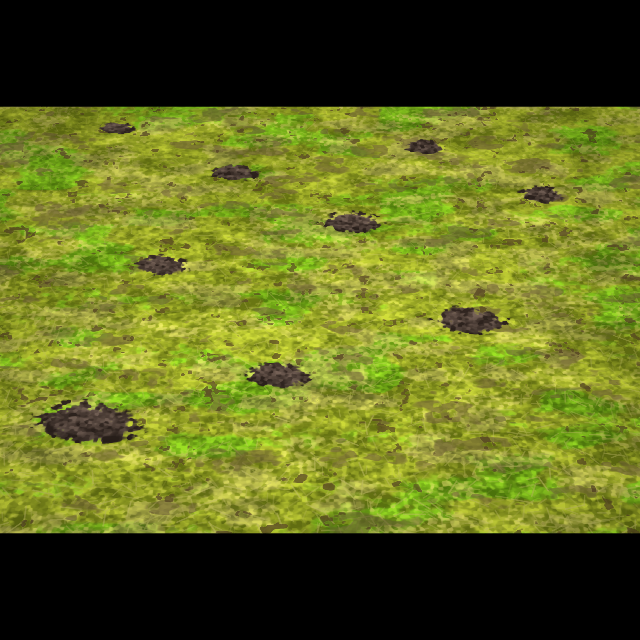
Write a Shadertoy shader that draws this texture.

```glsl
vec2 hash2(vec2 p) {
    vec3 q = fract(p.xyx * vec3(0.1031, 0.1030, 0.0973));
    q += dot(q, q.yzx + 33.33);
    return fract((q.xx + q.yz) * q.zy);
}

// Cellular noise: random cell values blended softly across their borders
float cells(vec2 p) {
    vec2 id = floor(p), f = fract(p);
    float sum = 0.0, total = 0.0;
    for (int y = -1; y <= 1; y++)
    for (int x = -1; x <= 1; x++) {
        vec2 o = vec2(x, y);
        vec2 r = hash2(id + o + 100.0);
        vec2 d = o + 0.15 + 0.7 * r - f;
        float w = exp(-7.0 * dot(d, d));
        sum += w * hash2(id + o + 371.0).x;
        total += w;
    }
    return sum / total;
}

// Thin straw blades, one randomly turned segment per cell
float blades(vec2 p, float width) {
    vec2 id = floor(p), f = fract(p);
    float cover = 0.0;
    for (int y = -1; y <= 1; y++)
    for (int x = -1; x <= 1; x++) {
        vec2 o = vec2(x, y);
        vec2 r = hash2(id + o + 57.0), s = hash2(id + o + 213.0);
        float angle = 3.14159 * r.x;
        vec2 dir = vec2(cos(angle), 0.75 * sin(angle));
        vec2 d = f - o - s;
        float along = clamp(dot(d, dir) / dot(dir, dir), -0.55, 0.55);
        float line = 1.0 - smoothstep(0.3 * width, width, length(d - dir * along));
        cover = max(cover, line * r.y);
    }
    return cover;
}

void mainImage(out vec4 fragColor, in vec2 fragCoord) {
    vec2 uv = fragCoord / iResolution.xy;
    float depth = clamp((uv.y - 0.1667) / 0.6667, 0.0, 1.0);

    // Meadow coordinates shrink towards the far edge
    vec2 ground = vec2((uv.x - 0.5) * (1.0 + 0.4 * depth), uv.y * (1.0 + 0.45 * depth)) + 3.0;
    float broad = cells(ground * vec2(5.0, 13.0));
    float tuft = cells(ground * vec2(19.0, 44.0) + 7.0);
    float clump = cells(ground * vec2(62.0, 100.0) + 19.0);
    float grain = cells(ground * vec2(140.0, 175.0) + 41.0);

    // Grass: shade, then fresh green and dry straw patches
    float tone = 0.53 + 0.4 * (broad - 0.5) + 0.6 * (tuft - 0.5)
        + mix(1.0, 0.55, depth) * (0.75 * (clump - 0.5) + 0.8 * (grain - 0.5));
    vec3 color = mix(vec3(0.39, 0.44, 0.07), vec3(0.74, 0.79, 0.20), clamp(tone, 0.0, 1.1));
    float fresh = cells(ground * vec2(8.0, 22.0) + 63.0) + 0.3 * (clump - 0.5);
    color = mix(color, color * vec3(0.78, 1.06, 0.65), smoothstep(0.52, 0.82, fresh));
    float dry = cells(ground * vec2(13.0, 34.0) + 85.0) + 0.5 * (grain - 0.5);
    color = mix(color, vec3(0.66, 0.64, 0.32) * (0.7 + 0.55 * tone), 0.65 * smoothstep(0.5, 0.85, dry));

    float straw = max(blades(ground * 32.0, 0.065), 0.8 * blades(ground * 55.0 + 9.0, 0.10));
    color = mix(color, vec3(0.77, 0.75, 0.41), 0.55 * straw * (1.0 - 0.6 * depth));

    // Bare soil and small dark crumbs
    float bare = cells(ground * vec2(15.0, 40.0) + 121.0) + 0.45 * (clump - 0.5);
    color = mix(color, vec3(0.40, 0.34, 0.20), 0.6 * smoothstep(0.76, 0.96, bare));
    float crumb = cells(ground * vec2(44.0, 62.0) + 150.0) + 0.3 * (grain - 0.5);
    color = mix(color, vec3(0.30, 0.23, 0.12), 0.7 * smoothstep(0.90, 1.0, crumb));

    // Molehills: flat-footed domes, smaller with distance
    vec3 soil = mix(vec3(0.17, 0.13, 0.11), vec3(0.42, 0.35, 0.31),
        clamp(0.45 + 0.7 * (clump - 0.5) + 0.9 * (grain - 0.5), 0.0, 1.0));
    for (int i = 0; i < 9; i++) {
        float n = float(i), t = n / 8.0;
        vec2 center = vec2(0.1 + 0.78 * fract(0.05 + 0.382 * n),
            mix(0.335, 0.79, 1.0 - pow(1.0 - t, 1.6)) + 0.012 * sin(5.0 * n));
        vec2 size = mix(vec2(0.069, 0.034), vec2(0.031, 0.011), sqrt(t)) * (1.0 + 0.15 * sin(3.0 * n + 1.0));
        vec2 d = (uv - center) / size;
        d.y *= d.y < 0.0 ? 1.35 : 1.0;
        d.x += 0.15 * d.y;
        float edge = pow(abs(d.x), 1.5) + d.y * d.y + 0.6 * (clump - 0.5) + 0.5 * (grain - 0.5);
        color *= 1.0 - 0.2 * exp(-4.0 * dot(d + vec2(0.0, 0.6), d + vec2(0.0, 0.6)));
        color = mix(color, soil * (1.0 + 0.12 * d.y), 1.0 - smoothstep(0.78, 1.08, edge));
    }

    // Corner shading and black bands
    vec2 offset = (uv - 0.5) * vec2(1.0, 1.3);
    color *= 1.06 - 0.5 * dot(offset, offset);
    color *= 1.0 - smoothstep(0.3323, 0.3343, abs(uv.y - 0.5));
    fragColor = vec4(clamp(color, 0.0, 1.0), 1.0);
}
```
